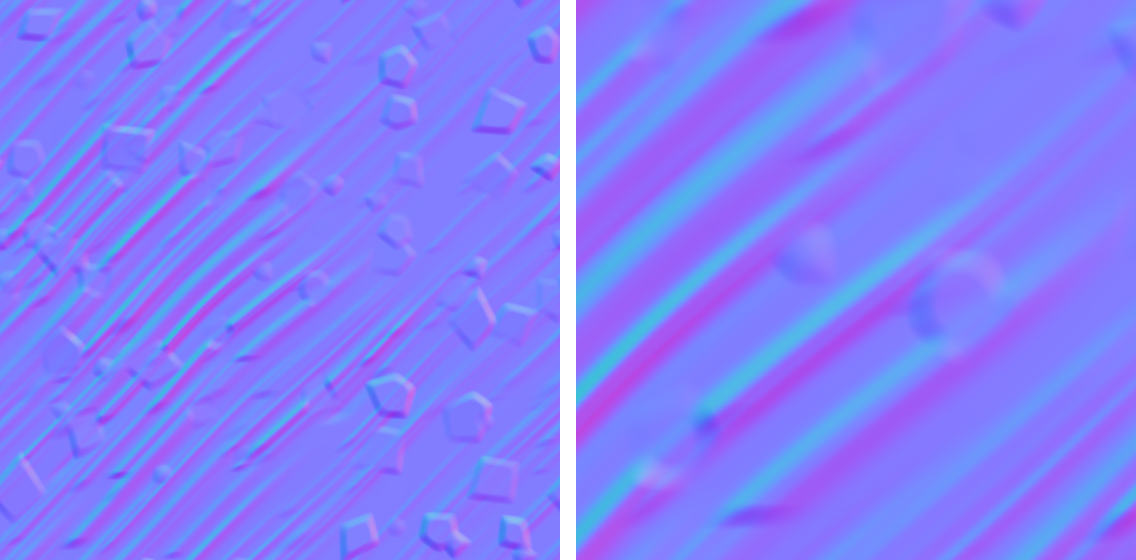
Left: the whole. Right: its middle third, enlarged.
Reproduce this texture map procedurally as a Shadertoy shader.

```glsl
float hash(vec2 p) {
    return fract(sin(dot(p, vec2(127.1, 311.7))) * 43758.5453);
}

// Value noise that repeats after n cells
float noise(vec2 p, float n) {
    p *= n;
    vec2 i = floor(p), f = fract(p);
    f = f * f * (3.0 - 2.0 * f);
    vec2 a = mod(i, n), b = mod(i + 1.0, n);
    return mix(mix(hash(a), hash(vec2(b.x, a.y)), f.x),
               mix(hash(vec2(a.x, b.y)), hash(b), f.x), f.y);
}

// Diagonal ridges: blunt lower end, long fading tail
float streaks(vec2 p, vec2 cells, float chance, float seed) {
    vec2 g = p * cells, base = floor(g);
    float sum = 0.0;
    for (int j = -2; j <= 0; j++)
    for (int i = -1; i <= 1; i++) {
        vec2 c = base + vec2(i, j);
        vec2 id = mod(c, cells) + seed;
        if (hash(id + 0.37) > chance) continue;
        float len = mix(0.6, 1.3, hash(id + 5.1));
        float t = (g.y - c.y - hash(id + 2.3)) / len;
        float d = g.x - c.x - hash(id + 8.7);
        float w = mix(0.17, 0.27, hash(id + 3.9));
        float slope = mix(0.2, 0.65, hash(id + 6.2));
        if (hash(id + 9.4) < 0.06) slope *= -0.8;
        float side = d / (d > 0.0 ? w * 1.5 : w);
        float ends = smoothstep(0.0, 0.07, t) * (1.0 - smoothstep(0.5, 1.0, t));
        sum += slope * w * 0.82 / cells.x * exp(-side * side) * ends;
    }
    return sum;
}

// Raised four- or five-sided pebbles with rounded corners, over height h
float pebbles(float h, vec2 p, float cells, float chance, vec2 size, float seed) {
    vec2 g = p * cells, base = floor(g);
    for (int j = -1; j <= 1; j++)
    for (int i = -1; i <= 1; i++) {
        vec2 c = base + vec2(i, j);
        vec2 id = mod(c, cells) + seed;
        if (hash(id + 0.61) > chance) continue;
        vec2 q = (g - c - vec2(hash(id + 1.7), hash(id + 4.3))) / cells;
        if (length(q) > 0.09) continue;
        float r = mix(size.x, size.y, hash(id + 7.9));
        float turn = hash(id + 2.9), sum = 0.0;
        float sides = hash(id + 8.2) < 0.5 ? 4.0 : 5.0;
        for (float k = 0.0; k < sides; k++) {
            float rnd = hash(id + 11.3 + k * 1.37);
            float a = 6.28319 * (k + turn + 0.35 * rnd) / sides;
            float reach = r * mix(0.88, 1.18, fract(rnd * 17.0));
            sum += exp(240.0 * (dot(q, vec2(cos(a), sin(a))) - reach));
        }
        float mask = 1.0 - smoothstep(-0.009, 0.008, log(sum) / 240.0);
        float lift = mix(0.0025, 0.0068, hash(id + 6.6));
        vec2 tilt = vec2(hash(id + 3.1), hash(id + 5.7)) - 0.5;
        h = mix(h, 0.35 * h + lift + 0.1 * dot(q, tilt), mask);
    }
    return h;
}

float height(vec2 p) {
    // Sheared coordinates keep the diagonal periodic
    vec2 s = vec2(p.x - p.y, p.y);
    s.x += 0.02 * noise(p, 5.0) + 0.03 * noise(p + 0.3, 3.0);
    float density = mix(0.3, 1.0, smoothstep(0.15, 0.45, noise(p + 0.15, 4.0)));
    float h = streaks(s, vec2(17, 2), 0.85, 3.0)
            + streaks(s, vec2(27, 3), 0.55, 51.0)
            + streaks(s, vec2(21, 3), 0.5, 97.0);
    h = h * density + 0.005 * noise(p, 4.0);
    h = pebbles(h, p, 7.0, 0.85, vec2(0.020, 0.036), 23.0);
    return pebbles(h, p, 8.0, 0.4, vec2(0.011, 0.015), 71.0);
}

void mainImage(out vec4 fragColor, in vec2 fragCoord) {
    vec2 p = fragCoord / iResolution.xy;
    // Surface normal from central differences
    vec2 e = vec2(0.0015, 0.0);
    vec2 grad = vec2(height(p + e.xy) - height(p - e.xy),
                     height(p + e.yx) - height(p - e.yx)) / (2.0 * e.x);
    vec3 normal = normalize(vec3(vec2(0.02, -0.02) - grad, 1.0));
    fragColor = vec4(0.5 + 0.5 * normal, 1.0);
}
```
